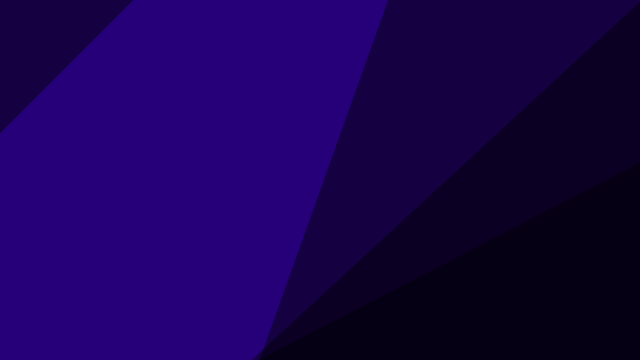
Give the GLSL for this background, as a WebGL 2 fragment shader.

```glsl
#version 300 es
// Violet field darkened by overlapping translucent wedges that fan out from the bottom edge.
precision highp float;

uniform vec2 u_resolution;
out vec4 fragColor;

const vec3 VIOLET = vec3(0.149, 0.0, 0.471);
const float LAYER_SHADE = 0.55; // light kept under each layer

// Edges as start.xy, end.xy in canvas heights; the shade falls to the right.
const int EDGE_COUNT = 4;
const vec4 EDGES[EDGE_COUNT] = vec4[](
    vec4(0.3704, 1.0, 0.0, 0.6296),    // upper left corner
    vec4(0.7208, 0.0, 1.0782, 1.0),    // steep fan edge
    vec4(0.6990, 0.0, 1.7778, 0.9954), // diagonal fan edge
    vec4(0.7176, 0.0, 1.7778, 0.5486)  // shallow fan edge
);

// Signed distance to a line, positive on its right side.
float rightOfEdge(vec2 point, vec4 edge) {
    vec2 direction = normalize(edge.zw - edge.xy);
    return dot(point - edge.xy, vec2(direction.y, -direction.x));
}

void main() {
    vec2 point = gl_FragCoord.xy / u_resolution.y;
    float pixel = 1.0 / u_resolution.y;
    vec3 color = VIOLET;

    // Each layer multiplies the colour beneath it.
    for (int i = 0; i < EDGE_COUNT; i++) {
        float coverage = clamp(rightOfEdge(point, EDGES[i]) / pixel + 0.5, 0.0, 1.0);
        color *= mix(1.0, LAYER_SHADE, coverage);
    }

    fragColor = vec4(color, 1.0);
}
```
